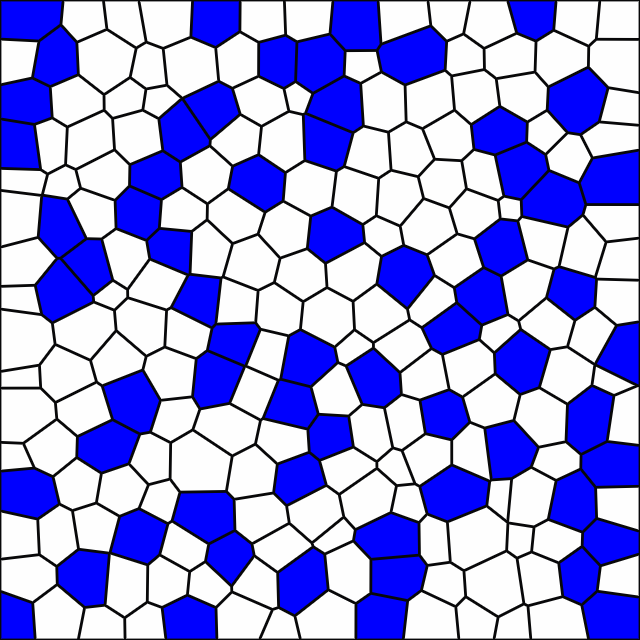
Write a WebGL 1 fragment shader that draws this pattern.

```glsl
precision highp float;
// Irregular foam of straight-sided cells in black outline, some filled with blue.

uniform vec2 u_resolution;

const vec2 GRID = vec2(14.0, 16.0);              // columns and rows of cells
const vec2 PITCH = vec2(1.0, GRID.x / GRID.y);   // spacing, near a hexagonal lattice
const vec2 SIZE = GRID * PITCH;                  // canvas size in cell units
const float LINE_HALF = 0.0022 * GRID.x;
const vec3 PAPER = vec3(0.995);
const vec3 INK = vec3(0.03, 0.03, 0.035);
const vec3 BLUE = vec3(0.0, 0.0, 1.0);

float hash(vec2 p, float seed) {
  return fract(sin(dot(p, vec2(127.1, 311.7)) + seed * 74.7) * 43758.547);
}

// Two members of every run of seven cells are filled.
float isFilled(vec2 id) {
  float n = id.x + GRID.x * id.y;
  vec2 run = vec2(floor((n + 0.5) / 7.0), 3.0);
  float place = n - run.x * 7.0;
  float first = floor(hash(run, 1.0) * 7.0);
  float second = mod(first + 2.0 + floor(hash(run, 2.0) * 4.0), 7.0);
  return max(step(abs(place - first), 0.5), step(abs(place - second), 0.5));
}

// Slow sway that turns the lattice a little from place to place.
vec2 sway(vec2 p) {
  return 0.2 * vec2(sin(p.y * 0.95 + 0.6 * p.x) + sin(p.y * 0.53 - 1.3),
                    sin(p.x * 0.85 - 0.5 * p.y + 2.0) + sin(p.x * 0.61 + 0.7));
}

// Site of a cell: xy = position, z = weight, w = filled.
// Indices outside the canvas fold back, so sites mirror at its edges.
vec4 cellSite(vec2 index) {
  vec2 id = abs(index + 0.5) - 0.5;
  id = GRID - 0.5 - abs(id - GRID + 0.5);
  float filled = isFilled(id);
  float small = (1.0 - filled) * step(hash(id, 3.0), 0.22);
  float jitter = 0.11 + 0.09 * filled + 0.14 * small;
  float weight = 0.03 * filled - 0.28 * small;

  vec2 pos = (id + 0.5) * PITCH;
  vec2 margin = min(pos, SIZE - pos);
  float calm = smoothstep(0.0, 2.5, min(margin.x, margin.y));
  float stagger = (mod(id.y, 2.0) - 0.5) * 0.5 * smoothstep(0.0, 1.6, margin.x);
  vec2 shake = vec2(hash(id, 4.0), hash(id, 5.0)) * 2.0 - 1.0;
  pos += vec2(stagger, 0.0) + sway(pos) * calm + shake * jitter;

  pos = mix(pos, -pos, step(index, vec2(-0.5)));
  pos = mix(pos, 2.0 * SIZE - pos, step(GRID - 0.5, index));
  return vec4(pos, weight, filled);
}

// Squared distance to a site, less its weight.
float power(vec2 p, vec4 site) {
  vec2 d = p - site.xy;
  return dot(d, d) - site.z;
}

// Site that owns point p.
vec4 owningSite(vec2 p, vec2 home) {
  vec4 owner = vec4(0.0);
  float best = 1000.0;
  for (int j = -2; j <= 2; j++) {
    for (int i = -2; i <= 2; i++) {
      vec4 site = cellSite(home + vec2(float(i), float(j)));
      float value = power(p, site);
      if (value < best) {
        best = value;
        owner = site;
      }
    }
  }
  return owner;
}

// Distance from p to the nearest side of its cell.
float sideDistance(vec2 p, vec2 home, vec4 owner) {
  float own = power(p, owner);
  float nearest = 1000.0;
  for (int j = -2; j <= 2; j++) {
    for (int i = -2; i <= 2; i++) {
      vec4 site = cellSite(home + vec2(float(i), float(j)));
      float gap = distance(site.xy, owner.xy);
      if (gap > 0.001) {
        nearest = min(nearest, (power(p, site) - own) / (2.0 * gap));
      }
    }
  }
  return nearest;
}

void main() {
  vec2 p = gl_FragCoord.xy / u_resolution * SIZE;
  vec2 home = floor(p / PITCH);
  float pixel = SIZE.x / min(u_resolution.x, u_resolution.y);

  vec4 owner = owningSite(p, home);
  float side = sideDistance(p, home, owner);
  float inside = clamp((side - LINE_HALF) / pixel + 0.5, 0.0, 1.0);
  vec3 fill = mix(PAPER, BLUE, owner.w);
  gl_FragColor = vec4(mix(INK, fill, inside), 1.0);
}
```
